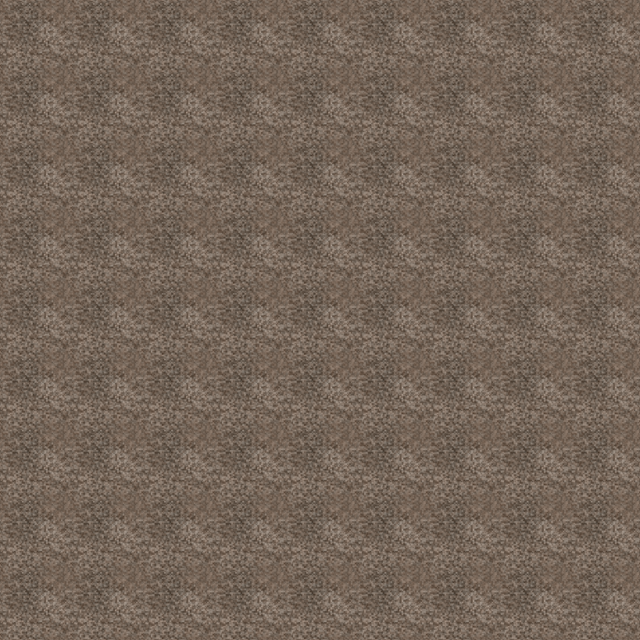
Write a Shadertoy shader that draws this texture.

```glsl
float hash(vec2 p) {
    return fract(sin(dot(p, vec2(127.1, 311.7))) * 43758.5453);
}

// Value noise that wraps after n cells, so each tile is seamless
float tiledNoise(vec2 uv, float n, float seed) {
    vec2 cell = floor(uv * n), f = fract(uv * n);
    f = f * f * (3.0 - 2.0 * f);
    vec2 lo = mod(cell, n) + seed, hi = mod(cell + 1.0, n) + seed;
    return mix(mix(hash(lo), hash(vec2(hi.x, lo.y)), f.x),
               mix(hash(vec2(lo.x, hi.y)), hash(hi), f.x), f.y);
}

// Soft elliptical blot that wraps around the tile edges
float blot(vec2 uv, vec2 center, vec2 radius) {
    vec2 d = (fract(uv - center + 0.5) - 0.5) / radius;
    return exp(-dot(d, d));
}

void mainImage(out vec4 fragColor, in vec2 fragCoord) {
    // Nine repeats each way
    vec2 uv = fract(fragCoord / iResolution.xy * 9.0);

    // Broad worn patches
    float dark = blot(uv, vec2(0.42, 0.66), vec2(0.16, 0.30));
    float smoothArea = blot(uv, vec2(0.85, 0.88), vec2(0.26, 0.22));
    float pale = blot(uv, vec2(0.70, 0.50), vec2(0.20, 0.19))
               + 0.8 * blot(uv, vec2(0.25, 0.20), vec2(0.24, 0.15));
    float patches = 0.040 * pale - 0.050 * dark
                  + 0.045 * (tiledNoise(uv, 7.0, 3.0) - 0.5);

    // Fine pile, flatter in the smooth area and rougher in the pale ones
    float grain = 0.62 * tiledNoise(uv, 38.0, 11.0)
                + 0.38 * tiledNoise(uv, 53.0, 29.0) - 0.5;
    float contrast = 0.37 - 0.15 * smoothArea + 0.08 * pale;

    // Warm fibres among greyer ones
    float warmth = tiledNoise(uv, 31.0, 47.0) - 0.5 - 0.4 * dark + 0.2 * smoothArea;
    vec3 color = vec3(0.460, 0.400, 0.350) + patches + grain * contrast;
    color += warmth * vec3(0.025, -0.004, -0.018);

    fragColor = vec4(clamp(color, 0.0, 1.0), 1.0);
}
```
